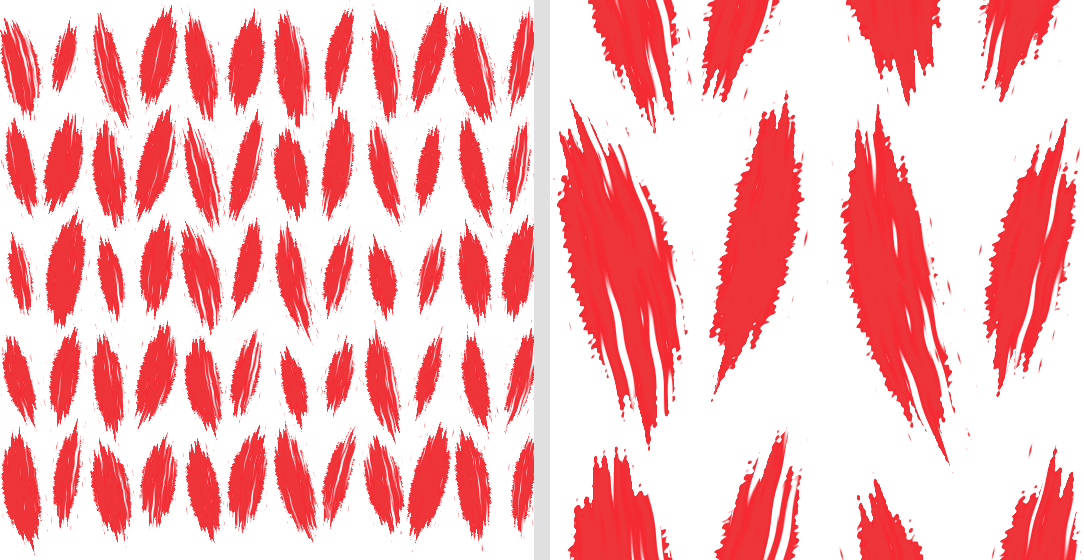
Left: the whole. Right: its middle third, enlarged.
A WebGL 2 fragment shader for this pattern:

```glsl
#version 300 es
precision highp float;
// Rows of dry-brush strokes in red on white, leaning left and right by turns.
// Each stroke is a leaf-shaped distance field with ragged tips; stretched
// cellular noise cuts the bristle slits and scatters flecks of paint.

uniform vec2 u_resolution;
out vec4 fragColor;

// Lengths are in canvas heights.
const vec3 PAPER = vec3(1.0);
const vec3 RED = vec3(0.93, 0.208, 0.228);
const vec3 RIM_RED = vec3(0.96, 0.17, 0.20);
const vec2 COUNT = vec2(12.0, 5.0);
const vec2 PITCH = vec2(0.0814, 0.1875);
const vec2 FIRST = vec2(0.035, 0.130);      // centre of the lower left stroke
const float COLUMN_LIFT = 0.014;            // raise of every other column
const vec2 HALF_SIZE = vec2(0.029, 0.097);
const float TILT = 0.19;
const float TIP_RAGGED = 0.009;
const float EDGE_ROUGH = 0.0009;
const vec2 SLIT_CELL = vec2(0.0105, 0.062);
const vec2 SPECK_CELL = vec2(0.0085, 0.021);
const vec2 SPATTER_CELL = vec2(0.008, 0.013);
const float SPATTER_FILL = 0.09;
const float SPATTER_REACH = 0.011;

vec3 hash3(vec2 p) {
    vec3 q = fract(p.xyx * vec3(0.1031, 0.1030, 0.0973));
    q += dot(q, q.yxz + 33.33);
    return fract((q.xxy + q.yzz) * q.zyx);
}

// Cellular field of long ellipses, positive inside; fill is the share of cells used.
float flecks(vec2 p, vec2 cell, float fill, vec2 seed) {
    vec2 base = floor(p / cell);
    vec2 radius = cell * vec2(0.2, 0.75);
    float field = -1.0;
    for (int j = -1; j <= 1; j++) {
        for (int i = -1; i <= 1; i++) {
            vec2 id = base + vec2(i, j);
            vec3 h = hash3(id + seed);
            float size = clamp((fill - h.z) * 4.0, -1.0, 1.0);
            vec2 e = (p - (id + h.xy) * cell) / radius;
            field = max(field, (size - length(e)) * radius.x);
        }
    }
    return field;
}

// Signed field of the stroke in one grid cell, positive on paint.
float stroke(vec2 p, vec2 id) {
    vec2 seed = id * vec2(37.0, 53.0) + 211.0;
    vec3 shape = hash3(seed);
    vec3 pose = hash3(seed + 7.0);
    vec3 wearHash = hash3(seed + 19.0);
    float odd = mod(id.x, 2.0);

    // Place and turn: u runs across the stroke, v along it.
    p -= FIRST + id * PITCH + vec2(0.0, odd * COLUMN_LIFT);
    p -= (pose.xy - 0.5) * vec2(0.008, 0.016);
    float angle = (odd * 2.0 - 1.0) * (TILT + (pose.z - 0.5) * 0.14);
    float c = cos(angle), s = sin(angle);
    float u = c * p.x - s * p.y;
    float v = s * p.x + c * p.y;
    u += (wearHash.y - 0.5) * 1.6 * v * v;

    float small = 1.0 - 0.4 * pow(wearHash.z, 7.0);
    float halfWidth = HALF_SIZE.x * mix(0.7, 1.15, shape.x) * small;
    float halfLength = HALF_SIZE.y * mix(0.84, 1.06, shape.y) * small;
    if (abs(v) > halfLength * 1.25 || abs(u) > halfWidth + 0.02) return -1.0;

    // Leaf outline: each bristle ends at its own length.
    float phase = shape.z * 40.0 + sign(v) * 2.0;
    float tip = TIP_RAGGED * (sin(u * 430.0 + phase) + 0.8 * sin(u * 970.0 + phase * 2.3));
    float t = abs(v) / (halfLength + tip);
    float profile = 1.0 - pow(t, 2.6);
    float rough = sin(v * 310.0 + phase) + sin(v * 730.0 + u * 300.0) + sin(v * 1370.0 - u * 900.0);
    float d = (halfWidth * profile - abs(u) + EDGE_ROUGH * rough) / (1.0 + 0.6 * t);
    if (d < -SPATTER_REACH - 0.003) return -1.0;

    // Bristle slits and specks: drier on the right and towards the ends.
    float wear = mix(0.35, 1.35, wearHash.x);
    float dry = smoothstep(-0.2, 1.0, u / halfWidth);
    float pinch = mix(1.0, max(profile, 0.0), 0.25);
    vec2 grain = vec2(u / pinch + 0.0006 * sin(v * 160.0 + phase), v);
    float slitFill = wear * (0.16 + 0.38 * dry + 0.28 * t * t);
    float speckFill = wear * (0.03 + 0.25 * dry + 0.12 * t * t);
    float spatter = flecks(vec2(u, v), SPATTER_CELL, SPATTER_FILL, seed + 71.0);
    float gaps = max(flecks(grain, SLIT_CELL, slitFill, seed),
                     flecks(grain, SPECK_CELL, speckFill, seed + 31.0));
    return max(min(d, -gaps), min(spatter, d + SPATTER_REACH));
}

void main() {
    vec2 p = gl_FragCoord.xy / u_resolution.y;
    float soft = 0.75 / u_resolution.y;

    // Strokes reach past their cells, so join the neighbours too.
    vec2 base = floor((p - FIRST) / PITCH + 0.5);
    float d = -1.0;
    for (int j = -1; j <= 1; j++) {
        for (int i = -1; i <= 1; i++) {
            vec2 id = base + vec2(i, j);
            bool inside = all(greaterThanEqual(id, vec2(0.0))) && all(lessThan(id, COUNT));
            if (inside) d = max(d, stroke(p, id));
        }
    }

    vec3 paint = mix(RIM_RED, RED, smoothstep(0.0012, 0.0026, d));
    fragColor = vec4(mix(PAPER, paint, smoothstep(-soft, soft, d)), 1.0);
}
```
